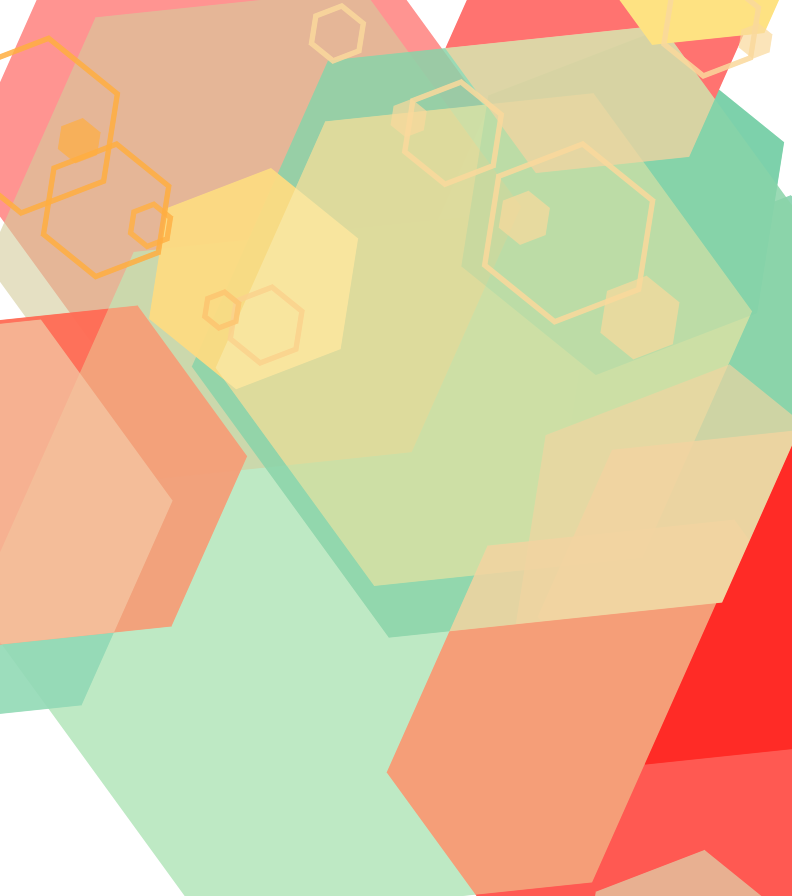
Write a Shadertoy shader that draws this background.

```glsl
// Overlapping translucent hexagons in mint, coral and yellow on white.
// Large plates share two tilts; warm plates change tint with the plate below.
// Small plates and rings are scattered by a low-discrepancy sequence.

const float TILT_LOW = 0.105;
const float TILT_HIGH = 0.367;

// Signed distance to a regular hexagon with a corner along its tilt angle
float hexagon(vec2 p, vec2 center, float radius, float tilt) {
    float c = cos(tilt), s = sin(tilt);
    vec2 q = p - center;
    q = abs(vec2(c * q.x + s * q.y, c * q.y - s * q.x));
    return max(q.y, dot(q, vec2(0.866, 0.5))) - 0.866 * radius;
}

// Antialiased coverage of a distance
float cover(float d) {
    float soft = 0.6 / iResolution.y;
    return 1.0 - smoothstep(-soft, soft, d);
}

void paint(inout vec3 color, vec3 tint, float opacity, float d) {
    color = mix(color, tint, opacity * cover(d));
}

// Red on bare ground, orange over mint, peach over sage
vec3 warmTint(vec3 red, float mint, float sage) {
    vec3 tint = mix(red, vec3(0.96, 0.62, 0.47), cover(mint));
    return mix(tint, vec3(0.95, 0.83, 0.63), cover(sage));
}

void mainImage(out vec4 fragColor, in vec2 fragCoord) {
    vec2 p = fragCoord / iResolution.y;
    float aspect = iResolution.x / iResolution.y;
    vec3 color = vec3(1.0);

    // Plates that other plates react to
    float mint = hexagon(p, vec2(0.405, 0.367), 0.435, TILT_LOW);
    float sage = hexagon(p, vec2(0.586, 0.630), 0.374, TILT_LOW);
    float lime = hexagon(p, vec2(0.540, 0.621), 0.301, TILT_LOW);
    float tan_ = hexagon(p, vec2(0.283, 0.738), 0.300, TILT_LOW);
    float leftTeal = hexagon(p, vec2(-0.056, 0.415), 0.250, TILT_LOW);
    float leftRed = hexagon(p, vec2(0.069, 0.469), 0.208, TILT_LOW);
    float upperTeal = hexagon(p, vec2(0.695, 0.772), 0.193, TILT_HIGH);

    // Cool ground
    paint(color, vec3(1.0, 0.58, 0.57), 1.0, hexagon(p, vec2(0.251, 0.846), 0.294, TILT_LOW));
    paint(color, vec3(0.745, 0.914, 0.77), 1.0, mint);
    paint(color, vec3(0.83, 0.80, 0.61), 0.6, tan_);
    paint(color, vec3(0.57, 0.85, 0.71), 0.9, leftTeal);
    paint(color, vec3(0.55, 0.83, 0.70), 0.95, hexagon(p, vec2(0.846, 0.551), 0.234, TILT_HIGH));
    paint(color, vec3(0.49, 0.82, 0.67), 1.0, upperTeal);
    paint(color, vec3(0.54, 0.83, 0.66), 0.85, sage);
    paint(color, vec3(0.83, 0.88, 0.645), 0.9, lime);
    paint(color, vec3(0.93, 0.84, 0.58), 0.5, max(lime, tan_));
    paint(color, vec3(0.49, 0.82, 0.67), 0.2, upperTeal);

    // Warm plates
    paint(color, warmTint(vec3(1.0, 0.35, 0.32), mint, sage), 1.0 - 0.15 * cover(sage),
          hexagon(p, vec2(0.707, 0.167), 0.277, TILT_LOW));
    paint(color, warmTint(vec3(1.0, 0.22, 0.19), mint, sage), 1.0 - 0.35 * cover(sage),
          hexagon(p, vec2(0.780, 0.376), 0.220, TILT_HIGH));
    paint(color, warmTint(vec3(1.0, 0.17, 0.15), mint, sage), 1.0 - 0.2 * cover(sage),
          hexagon(p, vec2(0.803, 0.333), 0.204, TILT_LOW));
    paint(color, warmTint(vec3(1.0, 0.45, 0.44), mint, sage), 1.0 - 0.25 * cover(sage),
          hexagon(p, vec2(0.668, 0.964), 0.172, TILT_LOW));
    paint(color, warmTint(vec3(1.0, 0.42, 0.33), mint, sage), 0.95, leftRed);
    paint(color, vec3(0.96, 0.78, 0.64), 0.75, max(leftRed, leftTeal));
    paint(color, vec3(0.91, 0.69, 0.57), 1.0, hexagon(p, vec2(0.766, -0.077), 0.130, TILT_HIGH));

    // Yellow plates
    paint(color, vec3(0.995, 0.886, 0.51), 1.0, hexagon(p, vec2(0.779, 1.065), 0.126, TILT_LOW));
    paint(color, mix(vec3(0.99, 0.86, 0.51), vec3(0.98, 0.90, 0.62), cover(lime)), 0.95,
          hexagon(p, vec2(0.283, 0.689), 0.125, TILT_HIGH));

    // Scattered small plates and rings, orange at the left and peach at the right
    for (int i = 0; i < 14; i++) {
        vec3 h = fract(float(i) * vec3(0.618, 0.755, 0.570) + vec3(0.1, 0.65, 0.35));
        vec2 center = vec2(aspect * h.x, 0.57 + 0.42 * h.y);
        bool solid = i % 3 == 0;
        float radius = mix(0.02, solid ? 0.066 : 0.115, h.z * h.z);
        float d = hexagon(p, center, radius, TILT_HIGH);
        vec3 tint = mix(vec3(1.0, 0.68, 0.25), vec3(0.98, 0.85, 0.61), smoothstep(0.15, 0.4, h.x));
        paint(color, tint, solid ? 0.7 : 0.85, solid ? d : abs(d) - 0.003);
    }

    fragColor = vec4(color, 1.0);
}
```
